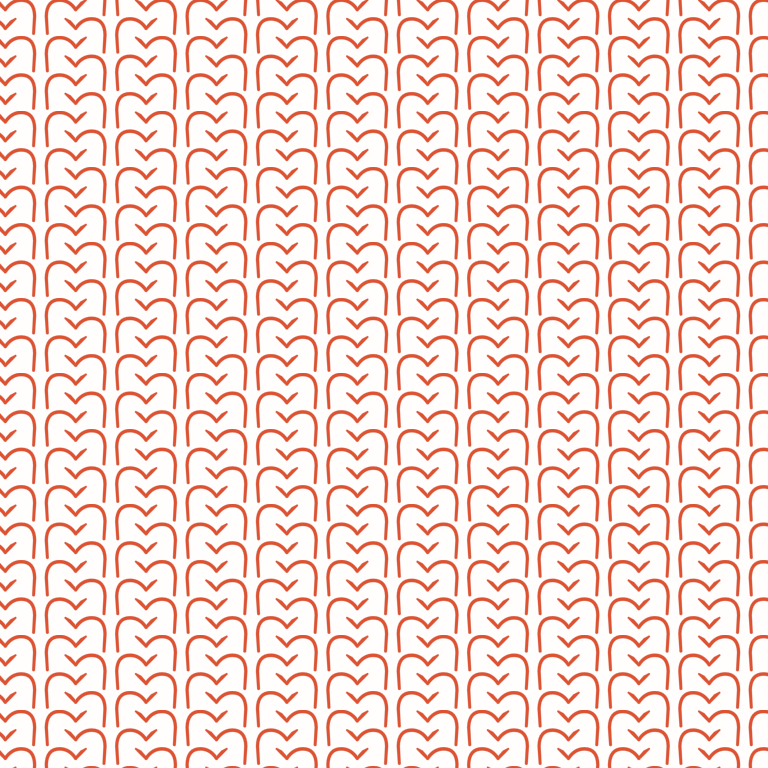
Write a three.js fragment shader that draws this pattern.

```glsl
// Columns of interlocking red brush hooks, mirrored in pairs on a white ground.
varying vec2 vUv;

const float COLUMNS = 10.91;      // columns across the canvas
const float ROW_HEIGHT = 0.5318;  // row spacing, in column widths
const vec2 ORIGIN = vec2(0.075, 0.006);
const int CURVE_STEPS = 8;

const vec3 PAPER = vec3(1.0, 0.995, 0.992);
const vec3 INK = vec3(0.87, 0.32, 0.19);
const vec3 INK_EDGE = vec3(0.81, 0.33, 0.23);

// Distance to a straight stroke whose radius runs from ra to rb.
float strokeDistance(vec2 p, vec2 a, vec2 b, float ra, float rb) {
  vec2 ab = b - a;
  float t = clamp(dot(p - a, ab) / dot(ab, ab), 0.0, 1.0);
  return length(p - a - ab * t) - mix(ra, rb, t);
}

vec2 bezierPoint(vec2 a, vec2 b, vec2 c, float t) {
  return mix(mix(a, b, t), mix(b, c, t), t);
}

// Distance to a tapered quadratic curve, walked in short strokes.
float curveDistance(vec2 p, vec2 a, vec2 b, vec2 c, float ra, float rc) {
  float d = 1e3;
  vec2 from = a;
  float rFrom = ra;
  for (int i = 1; i <= CURVE_STEPS; i++) {
    float t = float(i) / float(CURVE_STEPS);
    vec2 to = bezierPoint(a, b, c, t);
    float rTo = mix(ra, rc, t);
    d = min(d, strokeDistance(p, from, to, rFrom, rTo));
    from = to;
    rFrom = rTo;
  }
  return d;
}

// One hook: a leg, a rounded arch, a dip, and a short upward tick.
float hookDistance(vec2 p) {
  vec2 foot = vec2(-0.402, -0.473);
  vec2 shoulder = vec2(-0.417, -0.227);
  vec2 crown = vec2(-0.227, 0.0);
  vec2 notch = vec2(0.0, -0.135);
  vec2 bend = vec2(0.085, -0.045);
  vec2 tip = vec2(0.145, 0.0);

  float d = strokeDistance(p, foot, shoulder, 0.021, 0.023);
  d = min(d, curveDistance(p, shoulder, vec2(-0.412, 0.0), crown, 0.023, 0.025));
  d = min(d, curveDistance(p, crown, vec2(-0.09, 0.0), notch, 0.025, 0.024));
  d = min(d, strokeDistance(p, notch, bend, 0.022, 0.026));
  return min(d, strokeDistance(p, bend, tip, 0.026, 0.014));
}

// Wraps y so that a whole hook, hanging below zero, fits in one row.
float wrapRow(float y, float shift) {
  float headroom = 0.027;
  return headroom - mod(headroom - y + shift * ROW_HEIGHT, ROW_HEIGHT);
}

// Left hooks and mirrored right hooks sit half a row apart;
// neighbouring columns swap that stagger.
float patternDistance(vec2 p) {
  float column = floor(p.x + 0.5);
  float x = p.x - column;
  float stagger = 0.5 * mod(column, 2.0);
  float left = hookDistance(vec2(x, wrapRow(p.y, stagger)));
  float right = hookDistance(vec2(-x, wrapRow(p.y, stagger + 0.5)));
  return min(left, right);
}

void main() {
  vec2 p = vUv * COLUMNS - ORIGIN;
  float soft = 0.8 * max(fwidth(p.x), fwidth(p.y));
  float d = patternDistance(p);

  // Slightly duller pigment along the stroke edges.
  vec3 ink = mix(INK, INK_EDGE, smoothstep(-0.014, 0.004, d));
  float coverage = 1.0 - smoothstep(-soft, soft, d);
  gl_FragColor = vec4(mix(PAPER, ink, coverage), 1.0);
}
```
